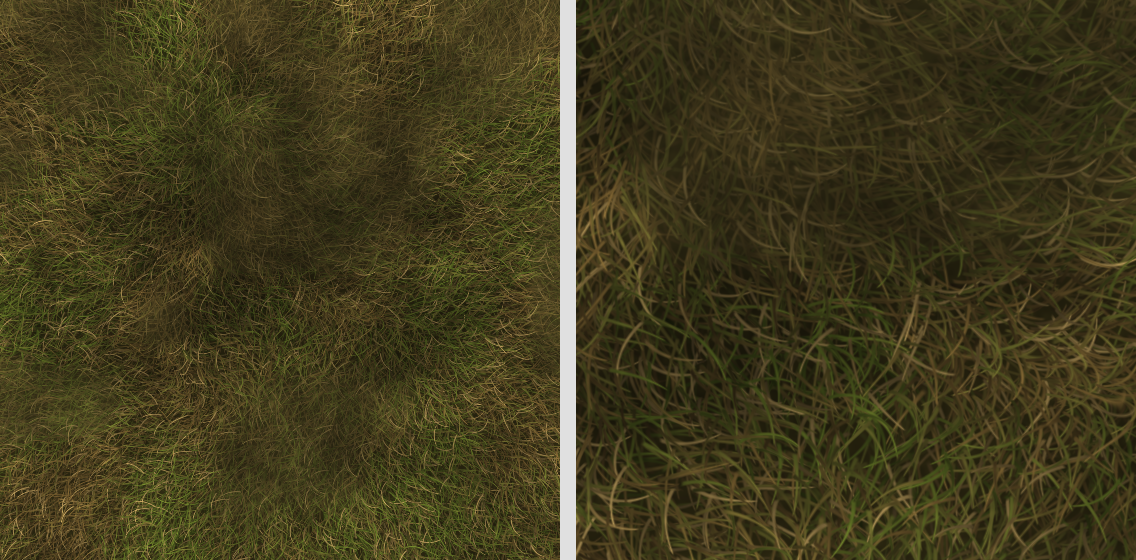
Left, the full canvas; right, a detail of the centre.
This texture is drawn by a three.js fragment shader. Its source:

```glsl
// Wild meadow grass seen from above: many layers of thin, tapered blades,
// one per jittered grid cell, combed along a noisy outward flow.
// Broad noise tints the clumps green or brown and darkens the hollows.
varying vec2 vUv;

const int LAYERS = 18;
const float CELL_DEEP = 0.030;      // grid size of the lowest layer
const float CELL_TOP = 0.021;       // grid size of the highest layer
const float BLADE_WIDTH = 0.0012;   // half width at the root
const float EDGE_SOFT = 0.0009;
const float ANGLE_SPREAD = 2.3;
const float CLUMP_SCALE = 6.0;
const float GRAIN_SCALE = 230.0;
const vec2 HOLLOW_CENTRE = vec2(0.52, 0.56);

const vec3 SOIL = vec3(0.145, 0.130, 0.055);
const vec3 BROWN = vec3(0.275, 0.217, 0.108);
const vec3 OLIVE = vec3(0.265, 0.256, 0.108);
const vec3 GREEN = vec3(0.225, 0.275, 0.085);
const vec3 STRAW = vec3(0.390, 0.325, 0.190);
const vec3 HAZE = vec3(0.245, 0.220, 0.108);

float hash(vec2 p) {
  return fract(sin(dot(p, vec2(127.1, 311.7))) * 43758.5453);
}

vec4 hash4(vec2 p) {
  float s = dot(p, vec2(127.1, 311.7));
  return fract(sin(vec4(s, s + 17.3, s + 41.9, s + 73.7)) * 43758.5453);
}

float noise(vec2 p) {
  vec2 i = floor(p);
  vec2 f = fract(p);
  f = f * f * (3.0 - 2.0 * f);
  float low = mix(hash(i), hash(i + vec2(1.0, 0.0)), f.x);
  float high = mix(hash(i + vec2(0.0, 1.0)), hash(i + 1.0), f.x);
  return mix(low, high, f.y);
}

float fbm(vec2 p) {
  float sum = 0.0;
  float weight = 0.5;
  for (int i = 0; i < 4; i++) {
    sum += weight * noise(p);
    p = p * 2.03 + 19.7;
    weight *= 0.5;
  }
  return sum / 0.9375;
}

// Rotates a vector clockwise, so that the given angle becomes the x axis.
vec2 alignTo(vec2 v, float angle) {
  float c = cos(angle);
  float s = sin(angle);
  return vec2(c * v.x + s * v.y, c * v.y - s * v.x);
}

// Blade along x from root (-1) to tip (+1): coverage in x, position in y.
vec2 blade(vec2 q, float halfLength, float bend) {
  float along = q.x / halfLength;
  float across = abs(q.y + bend * halfLength * (along * along - 0.3));
  float width = BLADE_WIDTH * (1.0 - 0.35 * (along + 1.0));
  float body = 1.0 - smoothstep(width - EDGE_SOFT, width + EDGE_SOFT, across);
  float ends = 1.0 - smoothstep(0.85, 1.0, abs(along));
  return vec2(body * ends, along);
}

vec3 bladeColor(float pick, float greenness) {
  vec3 tint = mix(BROWN, OLIVE, smoothstep(-0.25, 0.25, greenness + pick - 1.0));
  tint = mix(tint, GREEN, 0.85 * smoothstep(0.15, 0.55, greenness + pick - 1.0));
  return mix(tint, STRAW, 1.0 - smoothstep(0.05, 0.16, pick));
}

void main() {
  vec2 p = vUv;

  // Clump fields: flow direction, tint, shade and softness
  vec2 outward = p - HOLLOW_CENTRE;
  vec2 sway = vec2(noise(p * 5.0 + 3.1), noise(p * 5.0 + 47.6)) - 0.5;
  vec2 flow = outward * 2.0 + sway * 1.7 + vec2(0.12, 0.05);
  float flowAngle = atan(flow.y, flow.x);
  float greenness = 0.5 + 1.3 * (fbm(p * CLUMP_SCALE + 8.3) - 0.5);
  float clump = fbm(p * CLUMP_SCALE * 1.9 + 61.0) - 0.5;
  float shade = 0.88 + 0.24 * smoothstep(0.1, 0.6, length(outward)) + 0.7 * clump;
  float softness = 0.45 * smoothstep(0.5, 0.75, noise(p * 7.0 + 29.0));

  // Layers of blades, from deep and dark to high and bright
  vec3 color = SOIL;
  for (int layer = 0; layer < LAYERS; layer++) {
    float level = float(layer);
    float height = level / float(LAYERS - 1);
    float cell = mix(CELL_DEEP, CELL_TOP, height);
    float gridAngle = level * 2.4;
    vec2 grid = alignTo(p, gridAngle) / cell + level * 7.37;
    vec2 home = floor(grid);
    for (int k = 0; k < 9; k++) {
      float row = floor(float(k) / 3.0);
      vec2 id = home + vec2(float(k) - 3.0 * row, row) - 1.0;
      vec4 rnd = hash4(id + level * 13.7);
      float pick = fract(rnd.w * 37.0 + rnd.x * 11.0);
      float angle = flowAngle - gridAngle + (rnd.z - 0.5) * ANGLE_SPREAD;
      vec2 q = alignTo(grid - id - rnd.xy, angle) * cell;
      vec2 hit = blade(q, cell * mix(0.55, 0.98, rnd.w), (pick - 0.5) * 0.5);
      float light = mix(0.70, 1.32, height) * mix(0.66, 1.34, rnd.w);
      light *= 0.97 + 0.17 * hit.y;
      color = mix(color, bladeColor(pick, greenness) * light, hit.x);
    }
  }

  // Matted soft patches, clump shading and fine grain
  color = mix(color, HAZE, softness);
  float grain = noise(p * GRAIN_SCALE) - 0.5;
  color *= shade * (1.0 + 0.22 * grain);
  gl_FragColor = vec4(color, 1.0);
}
```
